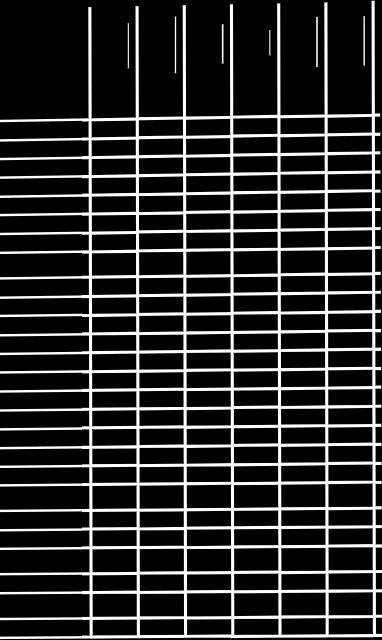
Reproduce this pattern procedurally as a Shadertoy shader.

```glsl
// A blank ruled table in white on black: seven upright rules, 27 slightly
// tilted row rules in uneven groups, and six short ticks in the header.
// Each rule is a box distance with per-cell jitter, merged by maximum.

const float SHEET_HEIGHT = 768.0;   // sheet units down the canvas
const float COLUMN_PITCH = 56.65;
const float FIRST_COLUMN = 107.8;
const float MARGIN_END = 98.0;      // thinner row stubs end here
const float ROW_PITCH = 22.75;
const float FIRST_ROW = 138.0;      // height of the first row at its right end
const float GROUP_GAP = 8.25;       // extra space between groups of rows
const float ROW_LENGTH = 457.0;
const int COLUMNS = 7;
const int ROWS = 27;
const int TICKS = 6;

float hash(vec2 p) {
    vec3 q = fract(p.xyx * vec3(0.1031, 0.1030, 0.0973));
    q += dot(q, q.yzx + 33.33);
    return fract((q.x + q.y) * q.z);
}

float boxDistance(vec2 p, vec2 center, vec2 halfSize) {
    vec2 d = abs(p - center) - halfSize;
    return max(d.x, d.y);
}

float coverage(float distance, float pixel) {
    return clamp(0.5 - distance / pixel, 0.0, 1.0);
}

// Upright rule, leaning slightly right towards the bottom
float columnRule(vec2 p, float index, float pixel) {
    float x = FIRST_COLUMN + COLUMN_PITCH * index + 1.6 * p.y / SHEET_HEIGHT;
    float top = 8.5 - 1.1 * index - step(5.5, index);
    float bottom = 763.5;
    vec2 center = vec2(x, 0.5 * (top + bottom));
    return coverage(boxDistance(p, center, vec2(1.85, 0.5 * (bottom - top))), pixel);
}

// Short thin tick to the left of an upright rule
float headerTick(vec2 p, float index, float halfLength, float pixel) {
    vec2 center = vec2(154.0 + 56.6 * index, 55.0 - 1.2 * index);
    float halfWidth = mix(0.6, 1.0, hash(vec2(index, 5.0)));
    return coverage(boxDistance(p, center, vec2(halfWidth, halfLength)), pixel);
}

float rowHeight(float index) {
    float groups = step(8.0, index) + step(20.0, index)
                 + step(23.0, index) + step(25.0, index);
    return FIRST_ROW + ROW_PITCH * index + GROUP_GAP * groups;
}

// Row rule, rising to the right, with uneven joins at the columns
float rowRule(vec2 p, float index, float pixel) {
    float inTable = step(MARGIN_END, p.x);
    float cell = inTable * (1.0 + max(floor((p.x - FIRST_COLUMN) / COLUMN_PITCH), 0.0));
    float along = fract((p.x - FIRST_COLUMN) / COLUMN_PITCH);
    float rise = mix(7.6, 2.8, index / float(ROWS - 1));
    float shift = 0.8 * (hash(vec2(cell, index)) - 0.5);
    float y = rowHeight(index) + rise * (1.0 - p.x / ROW_LENGTH) + shift;
    float taper = (along - 0.5) * (hash(vec2(index, cell + 17.0)) - 0.5);
    float halfWidth = mix(1.45, 1.85, inTable) + 0.6 * taper * inTable;
    float end = ROW_LENGTH - 0.8 + 2.4 * index / float(ROWS - 1);
    float d = max(abs(p.y - y) - halfWidth, p.x - end);
    return coverage(d, pixel);
}

void mainImage(out vec4 fragColor, in vec2 fragCoord) {
    float pixel = SHEET_HEIGHT / iResolution.y;
    vec2 p = vec2(fragCoord.x, iResolution.y - fragCoord.y) * pixel;
    float ink = 0.0;

    for (int i = 0; i < COLUMNS; i++) {
        ink = max(ink, columnRule(p, float(i), pixel));
    }
    for (int i = 0; i < ROWS; i++) {
        ink = max(ink, rowRule(p, float(i), pixel));
    }

    float tickHalfLengths[TICKS] = float[TICKS](27.0, 34.0, 23.5, 15.0, 30.0, 29.5);
    for (int i = 0; i < TICKS; i++) {
        ink = max(ink, headerTick(p, float(i), tickHalfLengths[i], pixel));
    }

    fragColor = vec4(vec3(ink), 1.0);
}
```
